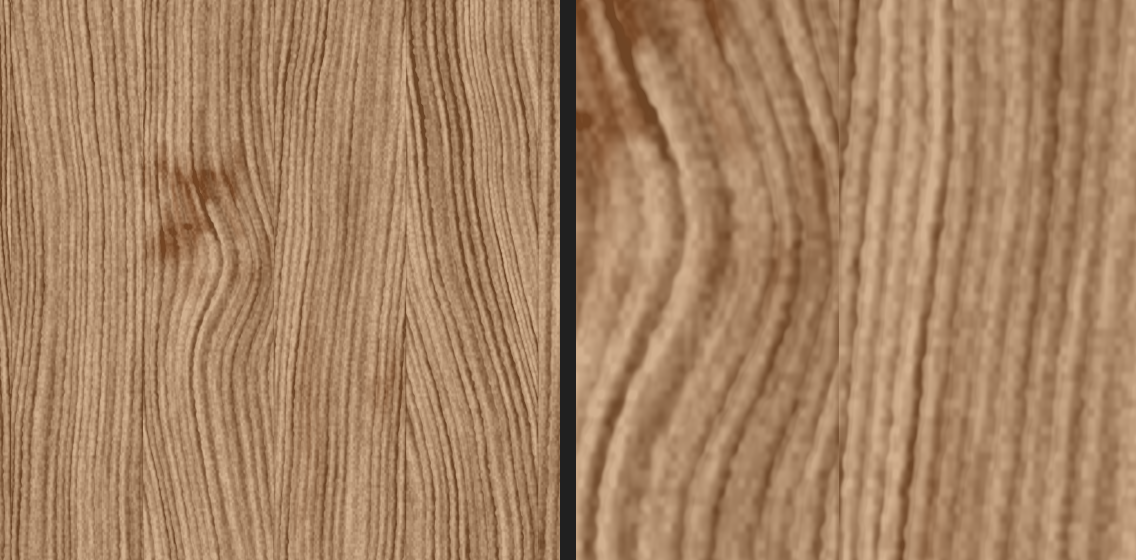
Left: the whole. Right: its middle third, enlarged.
Give the GLSL for this texture, as a WebGL 1 fragment shader.

```glsl
precision highp float;
// Brown wood boards with vertical grain: each board bends its own grain
// coordinate with slow noise and a knot, then thin year rings, fibres,
// pores and stains set a tone between a dark and a light brown.

uniform vec2 u_resolution;

#define BOARD_WIDTH 0.235
#define BOARD_START 0.02
#define RING_COUNT 62.0
#define RING_DEPTH 0.72
#define BEND 0.065
#define KNOT vec2(0.335, 0.595)
#define KNOT_PUSH 0.055
#define BASE_TONE 0.715
#define DARK_WOOD vec3(0.42, 0.27, 0.15)
#define LIGHT_WOOD vec3(0.82, 0.69, 0.56)

float hash(vec2 p) {
  vec3 q = fract(p.xyx * 0.1031);
  q += dot(q, q.yzx + 33.33);
  return fract((q.x + q.y) * q.z);
}

float noise(vec2 p) {
  vec2 cell = floor(p);
  vec2 f = fract(p);
  f = f * f * f * (f * (f * 6.0 - 15.0) + 10.0);
  float low = mix(hash(cell), hash(cell + vec2(1.0, 0.0)), f.x);
  float high = mix(hash(cell + vec2(0.0, 1.0)), hash(cell + 1.0), f.x);
  return mix(low, high, f.y);
}

// Noise centred on zero
float wobble(vec2 p) {
  return noise(p) - 0.5;
}

// Soft spot that is 1 at its centre
float spot(vec2 p, vec2 centre, vec2 size) {
  vec2 d = (p - centre) / size;
  return exp(-dot(d, d));
}

// 1 on the board with the given index, else 0
float onBoard(float board, float index) {
  return 1.0 - step(0.5, abs(board - index));
}

// Horizontal position before the wood was bent
float grainCoord(vec2 p, float board, float seed) {
  float lean = onBoard(board, 3.0) * 0.11 * (1.0 - smoothstep(0.0, 0.75, p.y));
  float g = p.x - lean - 0.04 * onBoard(board, 2.0) * p.y;
  g += BEND * wobble(vec2(p.x * 2.5, p.y * 2.0) + seed);
  g += 0.008 * wobble(vec2(p.x * 8.0, p.y * 8.0) + seed);
  vec2 bulge = KNOT + vec2(0.09, -0.06);
  return g - onBoard(board, 1.0) * KNOT_PUSH * spot(p, bulge, vec2(0.11, 0.12));
}

// Year rings: slow darkening to a thin line, then a return to pale wood
float rings(vec2 p, float g, float seed) {
  float u = g * RING_COUNT + 2.0 * noise(vec2(g * 19.0, seed));
  u += 0.17 * wobble(p * vec2(150.0, 120.0));
  float ring = floor(u);
  float f = fract(u);
  float late = smoothstep(0.1, 0.72, f) * (1.0 - smoothstep(0.72, 1.0, f));
  float strength = mix(0.25, 1.0, hash(vec2(ring + 60.0, seed)));
  strength *= mix(0.5, 1.2, noise(vec2(ring * 7.3 + seed, p.y * 6.0)));
  strength *= mix(0.75, 1.2, noise(p * vec2(90.0, 75.0) + 8.0));
  float pale = smoothstep(0.0, 0.12, f) * (1.0 - smoothstep(0.15, 0.5, f));
  return 0.08 * pale - RING_DEPTH * late * late * strength;
}

// Reddish smudges around the knot and fainter ones on the next board
float stains(vec2 p, float g, float board) {
  float patches = smoothstep(0.4, 0.75, noise(vec2(g * 45.0, p.y * 17.0) + 3.7));
  float area = 0.4 * patches * spot(p, KNOT + vec2(0.03, 0.02), vec2(0.1, 0.13));
  area += 0.5 * spot(p, KNOT + vec2(-0.035, -0.035), vec2(0.05, 0.03));
  area += 0.28 * spot(p, KNOT + vec2(0.0, 0.09), vec2(0.09, 0.035));
  area += 0.28 * spot(p, KNOT + vec2(0.095, -0.085), vec2(0.025, 0.025));
  area *= onBoard(board, 1.0);
  float nextArea = 0.3 * spot(p, vec2(0.69, 0.31), vec2(0.03, 0.06));
  nextArea += 0.18 * spot(p, vec2(0.55, 0.25), vec2(0.03, 0.2));
  area += nextArea * onBoard(board, 2.0);
  float eye = 1.0 - smoothstep(0.003, 0.011, length((p - KNOT) * vec2(0.8, 1.3)));
  float streaks = 0.25 + 1.5 * noise(vec2(g * 130.0, p.y * 14.0));
  return area * streaks + 0.4 * eye * onBoard(board, 1.0);
}

void main() {
  vec2 p = gl_FragCoord.xy / u_resolution.y;
  float boardPos = (p.x - BOARD_START) / BOARD_WIDTH;
  float board = floor(boardPos);
  float seed = 17.3 * (board + 3.0);
  float g = grainCoord(p, board, seed);

  // Rings over long bands, fine fibres and grainy pores
  float tone = BASE_TONE + rings(p, g, seed);
  tone += 0.22 * wobble(vec2(g * 20.0, p.y * 1.4) + seed);
  tone += 0.34 * wobble(vec2(g * 125.0, p.y * 4.0) + seed);
  tone += 0.16 * wobble(vec2(g * 240.0, p.y * 25.0) + seed);
  tone += 0.24 * wobble(p * vec2(250.0, 190.0));

  // Knot smudges and the faint joints between boards
  float stain = stains(p, g, board);
  tone -= stain;
  float jointDistance = abs(fract(boardPos + 0.5) - 0.5) * BOARD_WIDTH;
  float joint = 1.0 - smoothstep(0.0005, 0.0035, jointDistance);
  tone -= 0.3 * joint * noise(vec2(board, p.y * 6.0));

  vec3 color = mix(DARK_WOOD, LIGHT_WOOD, clamp(tone, 0.0, 1.0));
  color += clamp(stain, 0.0, 0.6) * vec3(0.06, 0.0, -0.02);
  gl_FragColor = vec4(color, 1.0);
}
```
